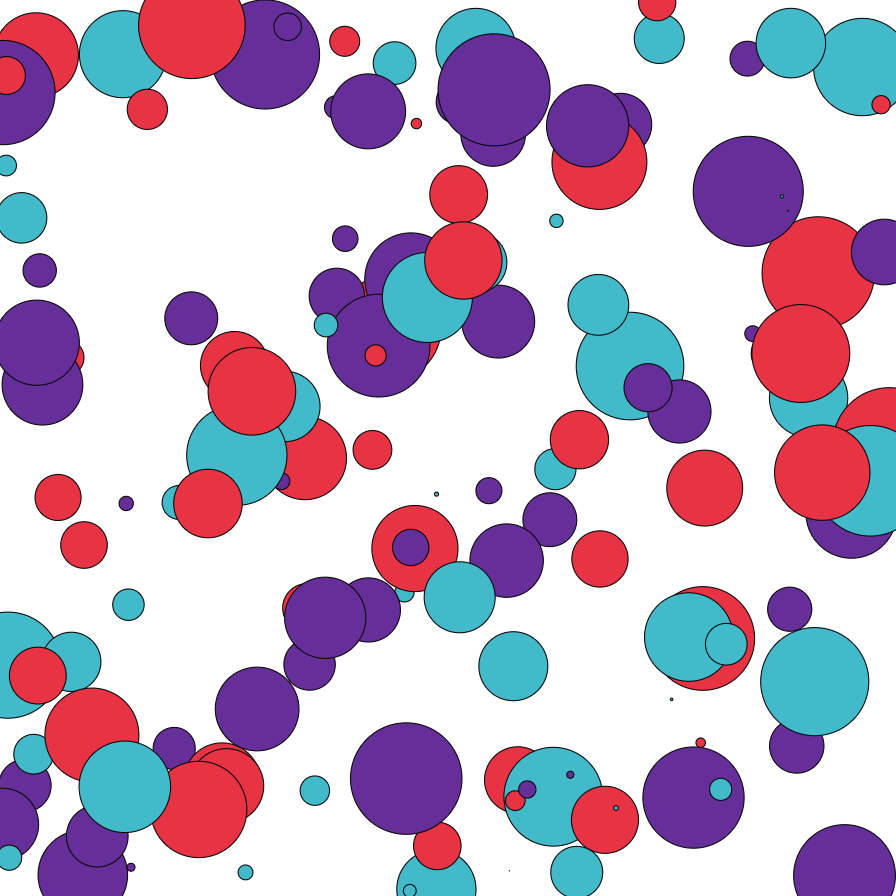
A Shadertoy shader for this pattern:

```glsl
// Scattered overlapping flat discs in purple, red and teal with hairline outlines on white.

const int DISC_COUNT = 150;
const float MAX_RADIUS = 0.0635;
const float LINE_WIDTH = 0.0012;

const vec3 PAPER = vec3(1.0);
const vec3 INK = vec3(0.03);
const vec3 PURPLE = vec3(0.40, 0.18, 0.60);
const vec3 RED = vec3(0.91, 0.20, 0.27);
const vec3 TEAL = vec3(0.26, 0.73, 0.79);

// Integer hash to two values in 0..1
vec2 hash2(int n) {
    uvec2 v = uvec2(n) * uvec2(1597u, 3812u) + uvec2(7919u, 104729u);
    v = (v ^ (v >> 15u)) * 2246822519u;
    v = (v ^ (v >> 13u)) * 3266489917u;
    v ^= v >> 16u;
    return vec2(v & 0xffffu) / 65535.0;
}

// Low-discrepancy spread loosened by random jitter, so that discs clump
vec2 discCentre(int i) {
    vec2 spread = float(i) * vec2(0.75488, 0.56984);
    return fract(spread + 0.28 * hash2(i));
}

// Radii are spread evenly from zero to the maximum
float discRadius(int i) {
    return MAX_RADIUS * fract(float(i) * 0.61803 + 0.37);
}

vec3 discColour(int i) {
    float pick = fract(float(i) * 0.41421 + 0.2 * hash2(i + 500).x);
    return pick < 0.39 ? PURPLE : pick < 0.70 ? RED : TEAL;
}

// Antialiased coverage of the inside of a signed distance
float coverage(float dist, float pixel) {
    return clamp(0.5 - dist / pixel, 0.0, 1.0);
}

// Paint one filled disc, then its outline, over the colour below
vec3 paintDisc(vec3 below, float dist, vec3 fill, float pixel) {
    float halfLine = 0.5 * LINE_WIDTH;
    float ring = coverage(dist - halfLine, pixel) - coverage(dist + halfLine, pixel);
    vec3 filled = mix(below, fill, coverage(dist, pixel));
    return mix(filled, INK, ring);
}

void mainImage(out vec4 fragColor, in vec2 fragCoord) {
    float pixel = 1.0 / min(iResolution.x, iResolution.y);
    vec2 uv = fragCoord * pixel;
    vec2 canvas = iResolution.xy * pixel;

    vec3 colour = PAPER;
    for (int i = 0; i < DISC_COUNT; i++) {
        float dist = length(uv - discCentre(i) * canvas) - discRadius(i);
        colour = paintDisc(colour, dist, discColour(i), pixel);
    }
    fragColor = vec4(colour, 1.0);
}
```
